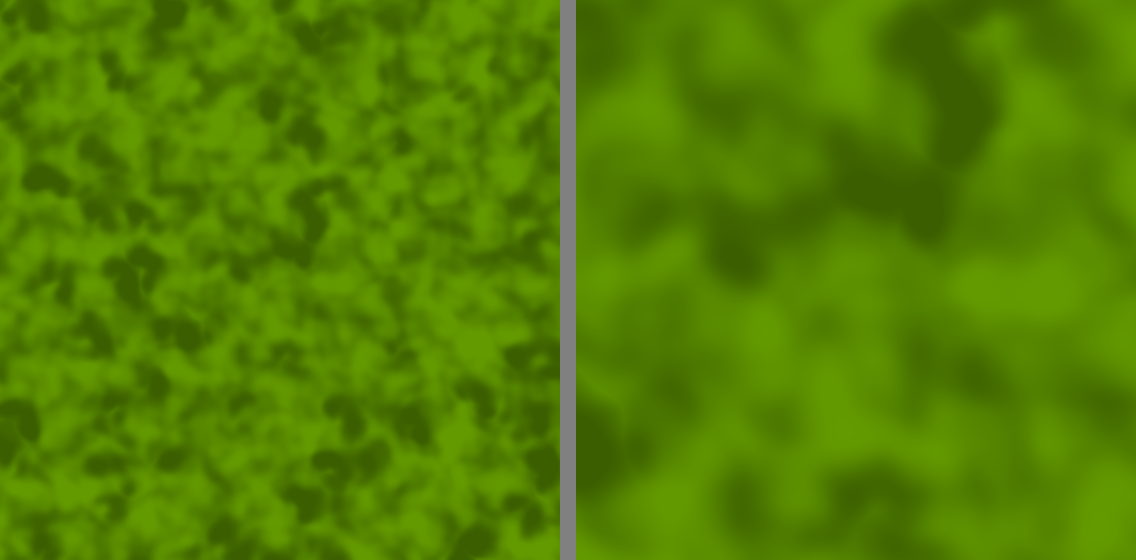
Left, the full canvas; right, a detail of the centre.
This texture is drawn by a Shadertoy shader. Its source:

```glsl
// Mossy green mottling: soft gradient noise in three sizes, overlaid with
// blurred dark hooks (thick arcs bulging to the upper right) that are
// scattered on a jittered grid.

vec2 hash22(vec2 p) {
    vec3 q = fract(p.xyx * vec3(0.1031, 0.1030, 0.0973));
    q += dot(q, q.yzx + 33.33);
    return fract((q.xx + q.yz) * q.zy);
}

vec2 latticeSlope(vec2 cell) {
    float angle = 6.2832 * hash22(cell + 71.0).x;
    return vec2(cos(angle), sin(angle));
}

float gradientNoise(vec2 p) {
    vec2 i = floor(p), f = fract(p);
    vec2 u = f * f * f * (f * (f * 6.0 - 15.0) + 10.0);
    vec2 e = vec2(1.0, 0.0);
    float bottom = mix(dot(latticeSlope(i), f),
                       dot(latticeSlope(i + e), f - e), u.x);
    float top = mix(dot(latticeSlope(i + e.yx), f - e.yx),
                    dot(latticeSlope(i + 1.0), f - 1.0), u.x);
    return mix(bottom, top, u.y);
}

// Distance to an arc centred on the +y axis
float arcDistance(vec2 p, float radius, float halfAngle) {
    p.x = abs(p.x);
    vec2 tip = vec2(sin(halfAngle), cos(halfAngle));
    return tip.y * p.x > tip.x * p.y ? length(p - tip * radius)
                                     : abs(length(p) - radius);
}

// Strongest hook shade among the neighbouring grid cells
float hooks(vec2 uv) {
    float shade = 0.0;
    vec2 cell = floor(uv * 9.0);
    for (int y = -1; y <= 1; y++)
    for (int x = -1; x <= 1; x++) {
        vec2 id = cell + vec2(x, y);
        vec2 jitter = hash22(id + 13.0);
        vec2 shape = hash22(id + 137.0);
        vec2 chance = hash22(id + 251.0);
        if (chance.x > 0.64) continue;

        vec2 p = uv - (id + 0.1 + 0.8 * jitter) / 9.0;
        float turn = 0.75 + 0.9 * (shape.x - 0.5);
        p = mat2(cos(turn), sin(turn), -sin(turn), cos(turn)) * p;
        float radius = mix(0.014, 0.034, shape.y);
        float d = arcDistance(p, radius, 1.0 + 0.6 * chance.y);
        // The stroke is thicker in the middle of the bend
        float width = 0.029 + 0.009 * smoothstep(-0.01, 0.03, p.y);
        float strength = mix(0.4, 0.75, fract(chance.y * 7.0));
        shade = max(shade, strength * (1.0 - smoothstep(0.0, width, d)));
    }
    return shade;
}

void mainImage(out vec4 fragColor, in vec2 fragCoord) {
    vec2 uv = fragCoord / iResolution.y;

    // Mottled ground, with a slight warp so the blotches are uneven
    vec2 warp = vec2(gradientNoise(uv * 14.0 + 5.3), gradientNoise(uv * 14.0 + 47.7));
    vec2 p = uv + 0.012 * warp;
    float dark = 0.33 + 0.70 * gradientNoise(p * 19.0 + 3.1)
                      + 0.45 * gradientNoise(p * 7.0 + 21.7)
                      + 0.30 * gradientNoise(p * 35.0 + 61.4);
    dark += hooks(p);

    vec3 leafGreen = vec3(0.390, 0.605, 0.0);
    vec3 mossGreen = vec3(0.230, 0.370, 0.0);
    fragColor = vec4(mix(leafGreen, mossGreen, smoothstep(-0.1, 1.05, dark)), 1.0);
}
```
